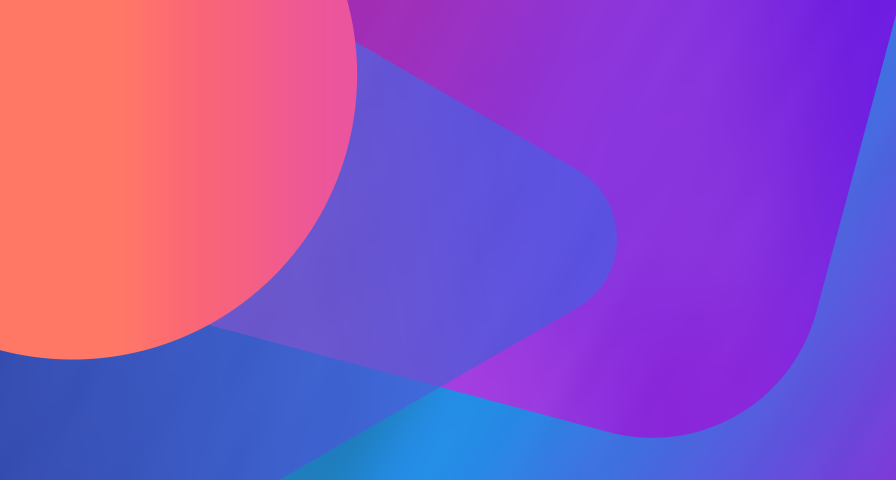
Write a WebGL 1 fragment shader that draws this background.

```glsl
precision highp float;
// Overlapping rounded shapes: a coral disc, a blue wedge and a violet panel over a blue gradient.

uniform vec2 u_resolution;

float hash(vec2 p) {
  vec3 q = fract(vec3(p.xyx) * 0.1031);
  q += dot(q, q.yzx + 33.33);
  return fract((q.x + q.y) * q.z);
}

float noise(vec2 p) {
  vec2 cell = floor(p), f = fract(p);
  f = f * f * (3.0 - 2.0 * f);
  return mix(mix(hash(cell), hash(cell + vec2(1.0, 0.0)), f.x),
             mix(hash(cell + vec2(0.0, 1.0)), hash(cell + 1.0), f.x), f.y);
}

// Square corner turned by 15 degrees, with a rounded tip
float panelDistance(vec2 p) {
  vec2 d = p - vec2(1.359, 0.4415);
  vec2 q = vec2(dot(d, vec2(0.966, -0.259)), dot(d, vec2(-0.259, -0.966)));
  return length(max(q, 0.0)) + min(max(q.x, q.y), 0.0) - 0.3537;
}

// Wedge of 60 degrees pointing right, with a rounded tip
float wedgeDistance(vec2 p) {
  vec2 d = p - vec2(1.1195, 0.5024);
  d.y = abs(d.y);
  float side = dot(d, vec2(0.5, 0.866));
  float along = dot(d, vec2(0.866, -0.5));
  return (along > 0.0 ? length(d) : side) - 0.166;
}

// Smooth fill, one pixel wide at the edge
float cover(float d) {
  return clamp(0.5 - d * u_resolution.y, 0.0, 1.0);
}

vec3 backdropColor(vec2 p) {
  float t = 0.83 * p.x + 0.55 * (1.0 - p.y);
  vec3 c = mix(vec3(0.12, 0.49, 0.74), vec3(0.14, 0.55, 0.90), smoothstep(1.09, 1.26, t));
  c = mix(c, vec3(0.25, 0.44, 0.88), smoothstep(1.28, 1.62, t));
  return mix(c, vec3(0.49, 0.22, 0.85), clamp((t - 1.60) / 0.5, 0.0, 1.0));
}

vec3 panelColor(vec2 p) {
  float warm = smoothstep(0.65, 1.45, p.x + 0.45 * (1.0 - p.y));
  vec3 c = mix(vec3(0.64, 0.18, 0.70), vec3(0.54, 0.21, 0.87), warm);
  // Brighter magenta at the lower left, deeper violet along the bottom and right
  c = mix(c, vec3(0.64, 0.24, 0.88), 1.0 - smoothstep(0.0, 0.42, distance(p, vec2(0.95, 0.18))));
  c = mix(c, vec3(0.54, 0.13, 0.85), 0.7 * smoothstep(0.55, 0.15, p.y) * smoothstep(1.1, 1.4, p.x));
  return mix(c, vec3(0.43, 0.11, 0.88), smoothstep(1.35, 1.88, p.x - 0.18 * (1.0 - p.y)));
}

void main() {
  vec2 p = gl_FragCoord.xy / u_resolution.y;
  float panel = cover(panelDistance(p));
  float wedge = cover(wedgeDistance(p));

  vec3 color = mix(backdropColor(p), panelColor(p), panel);

  // Wedge: deep blue by itself, indigo where it crosses the panel
  vec3 deepBlue = mix(vec3(0.21, 0.30, 0.69), vec3(0.25, 0.41, 0.85), clamp(p.x / 0.9, 0.0, 1.0));
  vec3 indigo = mix(vec3(0.42, 0.34, 0.80), vec3(0.36, 0.32, 0.88),
                    smoothstep(0.5, 1.25, p.x + 0.15 * (p.y - 0.5)));
  color = mix(color, mix(deepBlue, indigo, panel), wedge);

  // Faint slanted streaks
  vec2 slant = vec2(dot(p, vec2(0.87, -0.5)), dot(p, vec2(0.5, 0.87)));
  color += 0.014 * (noise(slant * vec2(22.0, 4.0)) - 0.5);

  // Disc: coral turning to pink on the right
  vec3 disc = mix(vec3(1.0, 0.47, 0.40), vec3(0.98, 0.40, 0.46), smoothstep(0.22, 0.43, p.x));
  disc = mix(disc, vec3(0.92, 0.33, 0.62), smoothstep(0.36, 0.76, p.x));
  color = mix(color, disc, cover(distance(p, vec2(0.151, 0.844)) - 0.593));

  gl_FragColor = vec4(color, 1.0);
}
```
